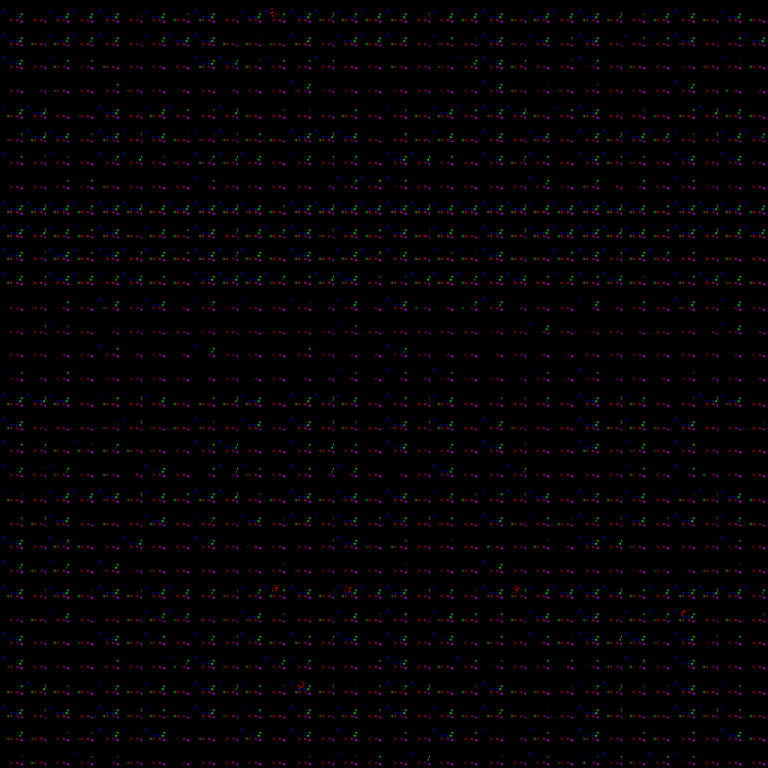
A WebGL 1 fragment shader for this pattern:

```glsl
precision highp float;

uniform vec2 u_resolution;

float hash(vec2 p) {
    vec3 q = fract(vec3(p.xyx) * 0.1031);
    q += dot(q, q.yzx + 33.33);
    return fract((q.x + q.y) * q.z);
}

// Soft round speck in units of 1/512 of the canvas.
float speck(vec2 p, vec2 center, float radius) {
    float texel = 512.0 / min(u_resolution.x, u_resolution.y);
    return clamp((radius - length(p - center)) / texel + 0.5, 0.0, 1.0);
}

// Specks appear where the cell's strength exceeds a threshold.
float shown(float strength, float threshold) {
    return smoothstep(threshold - 0.06, threshold + 0.12, strength);
}

void main() {
    vec2 p = gl_FragCoord.xy / u_resolution * 512.0;
    p.y = 512.0 - p.y;

    // Eight blocks each way, each with four slightly compressed cells.
    vec2 block = floor(p / 64.0);
    vec2 inBlock = p - block * 64.0;
    vec2 index = min(floor(inBlock / 15.5), 3.0);
    vec2 local = inBlock - floor(index * 15.5 + 0.5);
    vec2 cell = block * 4.0 + index;

    // Rows share a strength; alternate columns are stronger.
    float band = block.y == 2.0 ? 0.85 : block.y == 3.0 ? 0.2 : 0.5;
    float row = band + 0.12 - 0.08 * index.y;
    float column = 0.14 - 0.2 * mod(index.x, 2.0) - 0.03 * index.x;
    float shared = hash(vec2(index.x + 7.0, cell.y + 19.0));
    float own = hash(cell + 41.0);
    float strength = row + column + 0.5 * (shared - 0.5) + 0.6 * (own - 0.5);

    vec3 color = vec3(0.0);

    // Anchor and its dim purple shoulder.
    color += vec3(0.75, 0.0, 0.75) * speck(local, vec2(14.5), 0.7);
    color += vec3(0.12, 0.0, 0.5) * speck(local, vec2(12.5, 13.5), 0.6)
        * (0.4 + 0.6 * hash(cell + 83.0));

    // Red pair to the left.
    float redLevel = 0.4 + 0.4 * row;
    color.r += redLevel * speck(local, vec2(11.5, 13.5), 0.7)
        * (0.6 + 0.5 * hash(cell + 11.0));
    color.r += redLevel * speck(local, vec2(7.5, 13.5), 0.7)
        * shown(row + hash(cell + 23.0), 0.5);

    // Green trail above the anchor and one at the far left.
    color.g += 0.6 * speck(local, vec2(14.5, 9.5), 0.7) * shown(strength, 0.48);
    color.g += 0.75 * speck(local, vec2(13.5, 11.5), 0.7) * shown(strength, 0.65);
    color.g += 0.55 * speck(local, vec2(5.5, 13.5), 0.7)
        * shown(row + 0.7 * (hash(cell + 57.0) - 0.5), 0.6);

    // Blue arc over the reds.
    float blueStrength = strength + 0.3 * (hash(cell + 67.0) - 0.5);
    color.b += 0.6 * speck(local, vec2(2.5, 7.5), 0.7) * shown(blueStrength, 0.55);
    color.b += 0.65 * speck(local, vec2(7.5, 11.5), 0.7) * shown(blueStrength, 0.78);
    color.b += 0.65 * speck(local, vec2(11.5, 11.5), 0.7) * shown(blueStrength, 0.74);

    // Rare smudges of scattered red grains.
    if (hash(cell + 131.0) > 0.995) {
        for (int i = 0; i < 9; i++) {
            vec2 seed = cell + float(i) * 3.7;
            vec2 center = vec2(6.0, 6.0) + 5.0 * vec2(hash(seed), hash(seed + 29.0));
            color.r += 0.4 * speck(local, center, 0.55);
        }
    }

    gl_FragColor = vec4(min(color, 1.0), 1.0);
}
```
